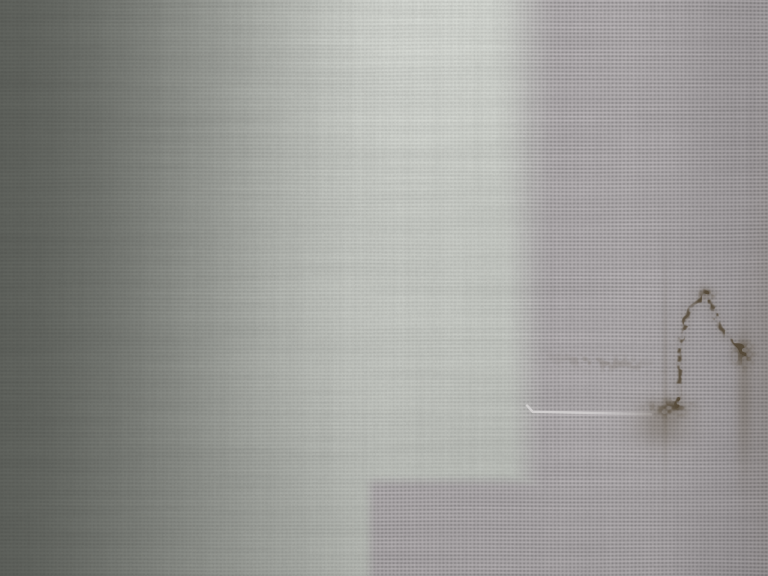
Give the GLSL for this texture, as a Shadertoy shader.

```glsl
// Backlit woven blind fabric: fine thread grid, soft shadows, a scratch and a brown stain.

float hash(vec2 p) {
    p = fract(p * vec2(0.1031, 0.1137));
    p += dot(p, p.yx + 33.33);
    return fract((p.x + p.y) * p.x * 17.3);
}

float noise(vec2 p) {
    vec2 i = floor(p), f = fract(p);
    f = f * f * (3.0 - 2.0 * f);
    return mix(mix(hash(i), hash(i + vec2(1, 0)), f.x),
               mix(hash(i + vec2(0, 1)), hash(i + vec2(1, 1)), f.x), f.y);
}

float segmentDistance(vec2 p, vec2 a, vec2 b) {
    vec2 d = b - a;
    return length(p - a - d * clamp(dot(p - a, d) / dot(d, d), 0.0, 1.0));
}

// Soft elliptical spot, 1 at its centre
float spot(vec2 p, vec2 center, vec2 radius) {
    vec2 d = (p - center) / radius;
    return exp(-dot(d, d));
}

// Cloth lit from behind, with a darker panel on the right
vec3 backlight(vec2 uv, float shade) {
    float glow = 0.36 + 0.38 * smoothstep(-0.02, 0.52, uv.x);
    glow += 0.06 * spot(uv, vec2(0.56, 1.0), vec2(0.16, 0.3));
    glow -= 0.06 * smoothstep(0.45, 0.0, uv.y) * smoothstep(0.1, 0.4, uv.x);
    vec3 lit = glow + vec3(-0.003, 0.008, -0.012);
    vec3 panel = vec3(0.645, 0.63, 0.637) - 0.06 * smoothstep(0.8, 1.0, uv.x);
    panel -= 0.03 * smoothstep(0.3, 0.0, uv.y);
    return mix(lit, panel, shade);
}

// Thread grid, 200 across and 150 down; returns brightness around zero
float weave(vec2 p, float shade) {
    vec2 cell = p * 150.0;
    cell.y += 0.5 * noise(p * vec2(5.0, 9.0));
    vec2 wave = cos(6.28318 * cell);
    float rows = wave.y * (0.7 + 0.6 * noise(cell * vec2(0.06, 0.5)));
    float holes = wave.x * (0.6 - 0.4 * wave.y);
    float fade = 1.0 - smoothstep(0.45, 0.9, 150.0 * 0.75 / iResolution.x * 1.7778);
    return fade * (rows * mix(0.02, 0.05, shade) + holes * mix(0.015, 0.045, shade));
}

// Dotted arch of mildew with blotches at its ends and drips below
float stain(vec2 p) {
    vec2 path[6] = vec2[6](vec2(1.177, 0.295), vec2(1.180, 0.400), vec2(1.194, 0.460),
                           vec2(1.226, 0.491), vec2(1.254, 0.425), vec2(1.296, 0.387));
    vec2 q = p + 0.008 * (vec2(noise(p * 90.0), noise(p * 90.0 + 40.0)) - 0.5);
    float d = 1.0;
    for (int i = 0; i < 5; i++) d = min(d, segmentDistance(q, path[i], path[i + 1]));
    float speckle = smoothstep(0.3, 0.7, noise(p * 130.0));
    float amount = 0.65 * smoothstep(0.006, 0.001, d) * speckle;
    amount += 0.12 * exp(-d * 110.0);
    float blotches = spot(p, vec2(1.165, 0.292), vec2(0.03, 0.013))
                   + spot(p, vec2(1.226, 0.490), vec2(0.014, 0.009))
                   + 0.8 * spot(p, vec2(1.290, 0.385), vec2(0.016, 0.02));
    amount += blotches * (0.2 + 0.45 * speckle);
    amount += 0.25 * spot(p, vec2(1.15, 0.265), vec2(0.045, 0.04));
    amount += 0.22 * spot(p, vec2(1.292, 0.31), vec2(0.014, 0.13));
    amount += 0.13 * spot(p, vec2(1.155, 0.35), vec2(0.005, 0.17));
    amount += 0.15 * spot(p, vec2(1.345, 0.37), vec2(0.04, 0.3));
    // Faint trail of specks beside the blotch
    amount += 0.16 * speckle * spot(p, vec2(1.05, 0.37 - 0.1 * (p.x - 1.05)), vec2(0.08, 0.012));
    return clamp(amount, 0.0, 0.85);
}

void mainImage(out vec4 fragColor, in vec2 fragCoord) {
    vec2 uv = fragCoord / iResolution.xy;
    vec2 p = uv * vec2(4.0 / 3.0, 1.0);

    // Shadow: tall panel with a soft edge plus a step at the bottom
    float softness = mix(0.02, 0.05, uv.y);
    float panel = smoothstep(0.685 - softness, 0.685 + softness, uv.x);
    float ledge = smoothstep(0.472, 0.492, uv.x) * smoothstep(0.18, 0.15, uv.y);
    float shade = max(panel, ledge);

    vec3 color = backlight(uv, shade);

    // Uneven yarn: long horizontal slubs and faint vertical ones
    float slub = noise(p * vec2(7.0, 110.0)) + 0.6 * noise(p * vec2(3.0, 38.0)) - 0.8;
    float warp = noise(p * vec2(120.0, 4.0)) - 0.5;
    float grain = hash(floor(p * 384.0)) - 0.5;
    color *= 1.0 + 0.035 * slub + 0.02 * warp + 0.025 * grain;
    color *= 1.0 + 1.4 * weave(p, shade);

    // Pale scratch with a small hook at its left end
    float scratch = segmentDistance(p, vec2(0.925, 0.285), vec2(1.13, 0.281));
    scratch = min(scratch, segmentDistance(p, vec2(0.925, 0.285), vec2(0.915, 0.296)));
    float scratchFade = 1.0 - 0.5 * smoothstep(1.0, 1.13, p.x);
    color = mix(color, vec3(0.86, 0.85, 0.85), 0.8 * scratchFade * smoothstep(0.0035, 0.0008, scratch));

    color = mix(color, vec3(0.29, 0.24, 0.16), stain(p));
    fragColor = vec4(clamp(color, 0.0, 1.0), 1.0);
}
```
